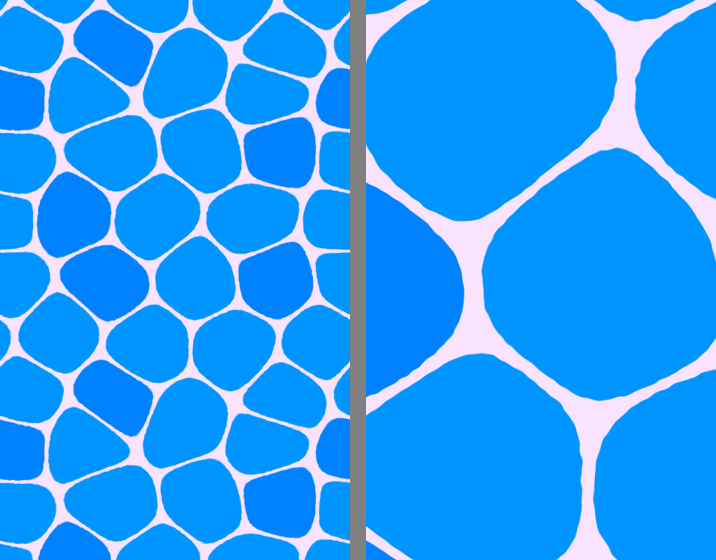
Left, the full canvas; right, a detail of the centre.
Reproduce this pattern procedurally as a Shadertoy shader.

```glsl
// Rounded blue paving stones set in pale pink mortar, on a tile that wraps.
// Staggered rows of stone centres feed a Voronoi diagram; a soft minimum over
// the border distances rounds the corners and widens the mortar at junctions.

#define COLS 4
#define ROWS 6
#define MORTAR_HALF 0.0042
#define CORNER_ROUND 0.0165
#define BEND 0.006
#define ROUGHNESS 0.0022
#define SWAY 0.033
#define JITTER 0.012
#define STONE_LIGHT vec3(0.0, 0.58, 1.0)
#define STONE_DARK vec3(0.0, 0.51, 1.0)
#define MORTAR vec3(0.98, 0.89, 1.0)

const float TAU = 6.2831853;
const float GRAIN_CELLS = 110.0;

// Stagger and height of each row, in tile widths
const float ROW_SHIFT[ROWS] = float[](0.177, 0.073, 0.006, 0.058, -0.033, 0.040);
const float ROW_HEIGHT[ROWS] = float[](-0.010, 0.137, 0.275, 0.430, 0.620, 0.802);

float hash(vec2 p) {
    return fract(sin(dot(p, vec2(127.1, 311.7))) * 43758.5453);
}

// Value noise that wraps with the tile
float grain(vec2 p) {
    vec2 q = p * GRAIN_CELLS;
    vec2 i = floor(q), f = fract(q);
    vec2 lo = mod(i, GRAIN_CELLS), hi = mod(i + 1.0, GRAIN_CELLS);
    f = f * f * (3.0 - 2.0 * f);
    return mix(mix(hash(lo), hash(vec2(hi.x, lo.y)), f.x),
               mix(hash(vec2(lo.x, hi.y)), hash(hi), f.x), f.y);
}

// The large stone takes two places in its column, so one is left empty
bool isEmpty(int col, int row) {
    return col == 2 && row == 2;
}

vec2 stoneCentre(int col, int row) {
    float c = float(col), r = float(row);
    float side = mod(r, 2.0) * 2.0 - 1.0;
    vec2 centre = vec2(c / float(COLS) + ROW_SHIFT[row], ROW_HEIGHT[row]);
    centre.x -= SWAY * side * min(r / 3.0, 1.0) * cos(TAU * (c + 0.2) / float(COLS));
    if (col == 0) centre.y += SWAY * sin(TAU * (r - 1.6) / float(ROWS));
    if (col == 2 && row == 1) centre += vec2(-0.062, 0.081);
    return centre + JITTER * (vec2(hash(vec2(c, r)), hash(vec2(r + 7.0, c))) - 0.5);
}

// Shortest way from p to a centre on the wrapping tile
vec2 toCentre(vec2 p, int col, int row) {
    return fract(stoneCentre(col, row) - p + 0.5) - 0.5;
}

// Dark stones follow a diagonal in the upper rows, odd columns below
bool isDark(ivec2 id) {
    if (id.y < 4) return id.y > 0 && (id.x + id.y) % 4 == 2;
    return id.x % 2 == 1 && id.x < 2 * id.y - 6;
}

// Rounded distance to the stone border; id receives the stone's place
float stoneBorder(vec2 p, out ivec2 id) {
    vec2 nearest = vec2(1.0);
    id = ivec2(0);
    for (int row = 0; row < ROWS; row++)
    for (int col = 0; col < COLS; col++) {
        if (isEmpty(col, row)) continue;
        vec2 v = toCentre(p, col, row);
        if (dot(v, v) < dot(nearest, nearest)) {
            nearest = v;
            id = ivec2(col, row);
        }
    }
    float sum = 0.0;
    for (int row = 0; row < ROWS; row++)
    for (int col = 0; col < COLS; col++) {
        if (isEmpty(col, row) || id == ivec2(col, row)) continue;
        vec2 v = toCentre(p, col, row);
        float border = dot(0.5 * (nearest + v), normalize(v - nearest));
        sum += exp(-border / CORNER_ROUND);
    }
    return -CORNER_ROUND * log(sum);
}

void mainImage(out vec4 fragColor, in vec2 fragCoord) {
    // One tile spans the canvas width, starting at the top edge
    vec2 p = vec2(fragCoord.x, iResolution.y - fragCoord.y) / iResolution.x;

    // Gentle bends in the joints
    vec2 bent = p + BEND * sin(TAU * (3.0 * p.yx + vec2(0.2, 0.6)));

    ivec2 id;
    float border = stoneBorder(bent, id) - MORTAR_HALF;
    border += ROUGHNESS * (grain(p) - 0.5);

    float edge = 0.9 / iResolution.x;
    vec3 stone = isDark(id) ? STONE_DARK : STONE_LIGHT;
    fragColor = vec4(mix(MORTAR, stone, smoothstep(-edge, edge, border)), 1.0);
}
```
